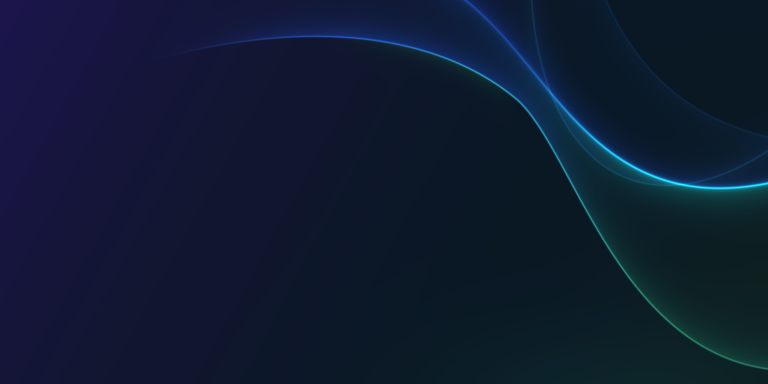
Reproduce this background procedurally as a Shadertoy shader.

```glsl
// Glowing blue, cyan and green ribbons sweeping over a dark indigo-to-teal gradient.

// Signed distance to a cubic curve that runs left to right; positive above it.
// Past its ends the curve continues along its tangent.
float curveSide(vec2 p, vec2 a, vec2 b, vec2 c, vec2 d) {
    float lo = 0.0, hi = 1.0;
    for (int i = 0; i < 16; i++) {
        float m = 0.5 * (lo + hi), n = 1.0 - m;
        float x = n * n * n * a.x + 3.0 * n * m * (n * b.x + m * c.x) + m * m * m * d.x;
        if (x < p.x) lo = m; else hi = m;
    }
    float t = 0.5 * (lo + hi), s = 1.0 - t;
    vec2 q = s * s * s * a + 3.0 * s * t * (s * b + t * c) + t * t * t * d;
    vec2 tangent = s * s * (b - a) + 2.0 * s * t * (c - b) + t * t * (d - c);
    float slope = tangent.y / tangent.x;
    return (p.y - q.y - slope * (p.x - q.x)) / sqrt(1.0 + slope * slope);
}

// Soft thin stroke, never narrower than about a pixel
float stroke(float d, float width) {
    float w = max(width, 0.6 / iResolution.y);
    return exp(-d * d / (w * w));
}

// Smooth mask of the side where d is positive
float above(float d) {
    return smoothstep(-0.003, 0.003, d);
}

// Light that fades away from an edge on its positive side
float glow(float d, float reach) {
    return above(d) * exp(-max(d, 0.0) / reach);
}

vec3 background(vec2 p) {
    float s = p.x + 0.55 * (1.0 - p.y);
    vec3 col = mix(vec3(0.115, 0.08, 0.32), vec3(0.068, 0.085, 0.19), smoothstep(-0.35, 0.95, s));
    col = mix(col, vec3(0.038, 0.092, 0.142), smoothstep(0.65, 1.7, s));
    // Teal pool at the lower edge and green tint at the right
    vec2 pool = (p - vec2(1.6, -0.05)) / vec2(0.5, 0.22);
    col += vec3(0.012, 0.05, 0.025) * exp(-dot(pool, pool));
    vec2 tint = (p - vec2(2.05, 0.25)) / vec2(0.35, 0.3);
    return col + vec3(0.015, 0.025, -0.02) * exp(-dot(tint, tint));
}

void mainImage(out vec4 fragColor, in vec2 fragCoord) {
    vec2 p = fragCoord / iResolution.xy * vec2(2.0, 1.0);

    // Signed distances to the ribbon edges
    vec2 joint = vec2(1.341, 0.745);
    float wave = p.x < joint.x
        ? curveSide(p, vec2(0.365, 0.833), vec2(0.703, 0.935), vec2(1.094, 0.948), joint)
        : curveSide(p, joint, vec2(1.490, 0.623), vec2(1.602, 0.094), vec2(2.0, 0.039));
    float crest = curveSide(p, vec2(1.211, 1.0), vec2(1.445, 0.818), vec2(1.549, 0.435), vec2(2.0, 0.523));
    float veil = curveSide(p, vec2(1.385, 1.0), vec2(1.409, 0.609), vec2(1.641, 0.380), vec2(2.0, 0.607));
    float outer = curveSide(p, vec2(1.578, 1.0), vec2(1.667, 0.805), vec2(1.797, 0.693), vec2(2.0, 0.643));

    // Hues along the ribbons
    vec3 blue = vec3(0.08, 0.27, 0.62);
    vec3 cyan = vec3(0.12, 0.58, 0.62);
    vec3 green = vec3(0.14, 0.48, 0.34);
    vec3 waveHue = mix(mix(blue, cyan, smoothstep(0.95, 1.34, p.x)), green, smoothstep(1.42, 1.7, p.x));
    vec3 crestHue = mix(blue, vec3(0.08, 0.70, 0.88), smoothstep(1.3, 1.6, p.x));
    float fadeIn = smoothstep(0.35, 1.0, p.x);
    float toRight = smoothstep(1.3, 1.7, p.x);

    vec3 col = background(p);

    // Main wave: broad and tight light above, faint green fold below
    vec3 waveLight = mix(vec3(0.05, 0.19, 0.55), vec3(0.05, 0.27, 0.17), smoothstep(1.25, 1.65, p.x));
    float sheen = 0.22 * glow(wave, 0.075) + 0.30 * glow(wave, 0.022);
    col += waveLight * fadeIn * above(-crest) * sheen;
    float fold = smoothstep(0.8, 1.15, p.x) * smoothstep(1.36, 1.25, p.x);
    col += vec3(0.02, 0.12, 0.05) * fold * glow(-wave, 0.018);

    // Crest: blue light above, teal light below
    col += vec3(0.04, 0.12, 0.45) * glow(crest, 0.035) * mix(0.5, 0.4, toRight);
    vec3 underLight = mix(vec3(0.01, 0.07, 0.16), vec3(0.02, 0.24, 0.22), toRight);
    col += underLight * above(wave) * glow(-crest, 0.04);

    // Thin veils at the upper right
    col += vec3(0.01, 0.03, 0.07) * glow(veil, 0.03);
    col += vec3(0.01, 0.035, 0.06) * glow(-veil, 0.025) * above(crest);
    col += vec3(0.004, 0.025, 0.055) * glow(-outer, 0.045) * above(crest);

    // Bright edges
    col += waveHue * fadeIn * mix(0.75, 0.55, smoothstep(1.6, 2.0, p.x)) * stroke(wave, 0.0025);
    col += crestHue * mix(0.35, 0.75, toRight) * (stroke(crest, 0.003) + 0.25 * stroke(crest, 0.010));
    col += vec3(0.03, 0.12, 0.15) * 0.6 * stroke(veil, 0.0025);
    col += vec3(0.02, 0.06, 0.13) * 0.6 * stroke(outer, 0.0025);

    fragColor = vec4(clamp(col, 0.0, 1.0), 1.0);
}
```
